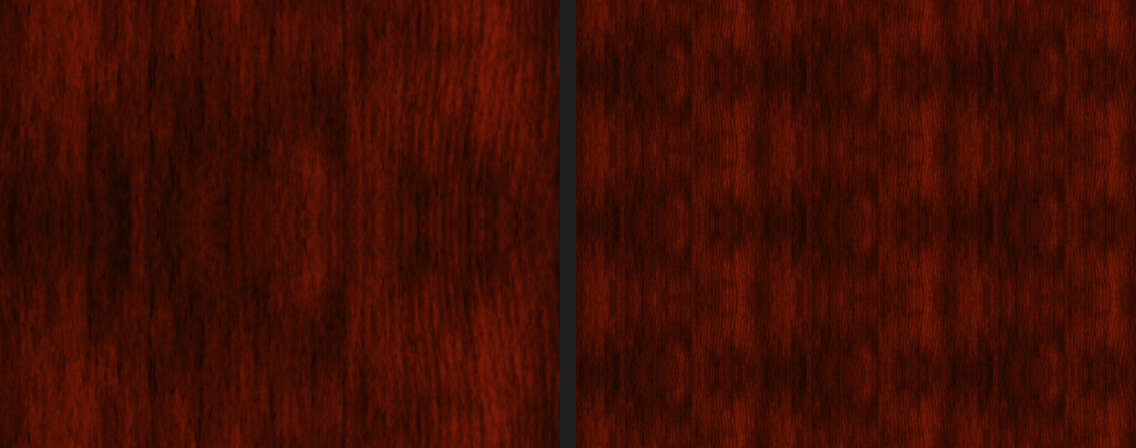
Left, the tile; right, the same tile 3 across and 3 down.
Reproduce this texture procedurally as a Shadertoy shader.

```glsl
// Dark mahogany board with vertical grain, pores, growth rings and cracks.
// Column-wise value noise wraps across the width; the height is folded about
// its middle like book-matched veneer, so all four edges join.

const float TAU = 6.28319;
const vec3 DARK_WOOD = vec3(0.110, 0.030, 0.002);
const vec3 MID_WOOD = vec3(0.255, 0.051, 0.010);
const vec3 RED_WOOD = vec3(0.470, 0.096, 0.022);

const float BASE_TONE = 0.48;
const float CLOUD_GAIN = 0.20;    // broad stains
const float BAND_GAIN = 0.14;     // wide stripes
const float STREAK_GAIN = 0.13;   // narrow stripes
const float FIBRE_GAIN = 0.12;    // single fibres
const float TICK_GAIN = 0.12;     // short fine ticks
const float SPECK_GAIN = 0.09;    // finest mottling
const float RING_GAIN = 0.10;
const float RING_COUNT = 58.0;
const float PORE_GAIN = 0.20;
const float CRACK_GAIN = 0.26;
const int CRACK_COUNT = 14;
const float CRACK_CENTRE = 0.27;
const float JOINT_X = 0.614;
const float EDGE_X = 0.012;

float hash(vec2 p) {
    vec3 q = fract(p.xyx * vec3(0.1031, 0.1030, 0.0973));
    q += dot(q, q.yzx + 33.33);
    return fract((q.x + q.y) * q.z);
}

// Noise along one column; each column is shifted so no rows line up
float column(float id, float y, float seed) {
    y += 7.0 * hash(vec2(id, seed + 3.0));
    float row = floor(y);
    float blend = smoothstep(0.0, 1.0, y - row);
    return mix(hash(vec2(id + seed, row + seed)),
               hash(vec2(id + seed, row + seed + 1.0)), blend);
}

// Signed noise from -1 to 1, periodic in x
float grain(vec2 p, vec2 cells, float seed) {
    p *= cells;
    float id = floor(p.x);
    float blend = smoothstep(0.0, 1.0, p.x - id);
    float left = column(mod(id, cells.x), p.y, seed);
    float right = column(mod(id + 1.0, cells.x), p.y, seed);
    return 2.0 * mix(left, right, blend) - 1.0;
}

// Shortest signed distance across the wrapping width
float wrapOffset(float x, float centre) {
    return fract(x - centre + 0.5) - 0.5;
}

float bell(float d, float width) {
    return exp(-d * d / (width * width));
}

// Thin wavering splits, crowded about one column
float cracks(vec2 p) {
    float dark = 0.0;
    for (int i = 0; i < CRACK_COUNT; i++) {
        float id = float(i);
        float spread = hash(vec2(id, 11.0)) - 0.5;
        float x = CRACK_CENTRE + 3.5 * spread * spread * spread;
        x += 0.004 * grain(vec2(0.0, p.y), vec2(1.0, 14.0), 40.0 + id);
        float reach = mix(0.05, 0.16, hash(vec2(id, 23.0)));
        float middle = mix(0.15, 0.5, hash(vec2(id, 37.0)));
        float along = 1.0 - smoothstep(0.3, 1.0, abs(p.y - middle) / reach);
        float width = mix(0.0012, 0.0026, hash(vec2(id, 51.0)));
        dark = max(dark, along * bell(wrapOffset(p.x, x), width));
    }
    return dark;
}

void mainImage(out vec4 fragColor, in vec2 fragCoord) {
    vec2 uv = fragCoord / iResolution.xy;
    vec2 p = vec2(uv.x, abs(fract(uv.y) - 0.5));

    // Gentle wander of the fibres, with bowed figure on the right
    float bowed = bell(wrapOffset(uv.x, 0.83), 0.16);
    p.x += 0.005 * grain(p, vec2(6.0, 5.0), 61.0);
    p.x += 0.014 * bowed * cos(TAU * p.y);

    // Stains and stripes, from broad to fine
    float cloud = 0.70 * grain(p, vec2(7.0, 4.0), 5.0)
                + 0.50 * grain(p, vec2(17.0, 9.0), 17.0);
    float tone = BASE_TONE + CLOUD_GAIN * cloud;
    tone += BAND_GAIN * grain(p, vec2(31.0, 4.0), 29.0);
    tone += STREAK_GAIN * grain(p, vec2(79.0, 10.0), 83.0);
    tone += FIBRE_GAIN * grain(p, vec2(173.0, 24.0), 101.0);
    tone += TICK_GAIN * grain(p, vec2(241.0, 70.0), 131.0);
    tone += SPECK_GAIN * grain(p, vec2(320.0, 170.0), 181.0);
    tone += 0.17 * (smoothstep(0.03, 0.45, p.y) - 0.55);

    // Growth rings fade in and out with the figure
    float ringPhase = RING_COUNT * p.x + 0.8 * grain(p, vec2(9.0, 4.0), 149.0);
    float figure = 0.3 + 0.7 * bowed;
    tone += RING_GAIN * figure * sin(TAU * ringPhase);

    // Pores, cracks, plank joint and shaded outer edge
    float pore = smoothstep(0.45, 0.85, grain(p, vec2(256.0, 44.0), 167.0));
    float joint = wrapOffset(uv.x, JOINT_X);
    tone -= PORE_GAIN * pore;
    tone -= CRACK_GAIN * cracks(p);
    tone -= 0.24 * bell(joint, 0.0035);
    tone += 0.08 * bell(joint - 0.018, 0.012);
    tone -= 0.22 * bell(wrapOffset(uv.x, EDGE_X), 0.045);

    // Tone to colour
    tone = clamp(tone, 0.0, 1.0);
    vec3 shade = mix(DARK_WOOD, MID_WOOD, min(tone / 0.45, 1.0));
    vec3 color = mix(shade, RED_WOOD, max(tone - 0.45, 0.0) / 0.55);
    fragColor = vec4(color, 1.0);
}
```
